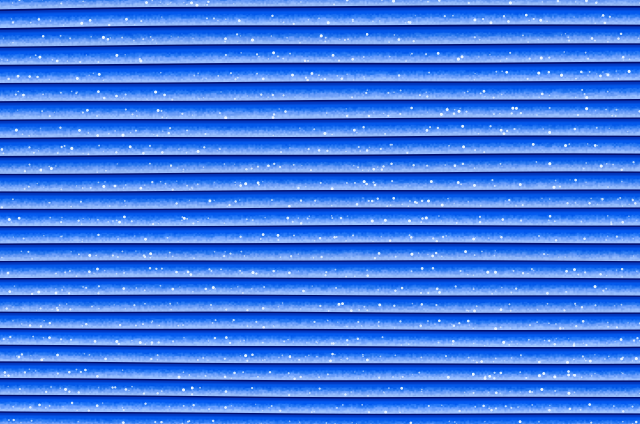
This texture is drawn by a Shadertoy shader. Its source:

```glsl
// Stacked horizontal blue slats: a thin dark gap, a shaded top and a pale lower lip.
// A quadratic row coordinate packs the slats closer toward the bottom and bends them
// at the left; layered grain and cellular specks give the frosted wear.

#define ROWS 22.255      // slats per canvas height at the top edge
#define PACKING 1.74     // how much tighter they get toward the bottom
#define ROW_START -0.37  // row phase at the top edge
#define BEND 0.010       // sag of the slats at the left edge
#define GAP 0.037        // half width of the dark gap, in slats
#define GRAIN 0.10       // strength of the surface grain
#define SPECK_RATE 0.20  // share of cells that hold a speck
#define SPECK_SIZE 0.0036 // largest speck radius, in canvas heights

const vec3 INK   = vec3(0.01, 0.06, 0.43);
const vec3 NAVY  = vec3(0.01, 0.13, 0.59);
const vec3 DEEP  = vec3(0.01, 0.22, 0.75);
const vec3 BLUE  = vec3(0.01, 0.35, 0.93);
const vec3 AZURE = vec3(0.15, 0.47, 0.95);
const vec3 SKY   = vec3(0.42, 0.62, 0.98);
const vec3 PALE  = vec3(0.59, 0.74, 0.99);

float hash(vec2 p) {
    vec3 q = fract(vec3(p.xyx) * 0.1031);
    q += dot(q, q.yzx + 33.33);
    return fract((q.x + q.y) * q.z);
}

float valueNoise(vec2 p) {
    vec2 i = floor(p), f = fract(p);
    f = f * f * (3.0 - 2.0 * f);
    return mix(mix(hash(i), hash(i + vec2(1, 0)), f.x),
               mix(hash(i + vec2(0, 1)), hash(i + vec2(1, 1)), f.x), f.y);
}

// Shading down one slat: t = 0 under the gap, t = 1 at the lower lip
vec3 slatColor(float t) {
    vec3 c = mix(NAVY, DEEP, smoothstep(0.00, 0.10, t));
    c = mix(c, BLUE,  smoothstep(0.10, 0.28, t));
    c = mix(c, AZURE, smoothstep(0.32, 0.50, t));
    c = mix(c, SKY,   smoothstep(0.48, 0.68, t));
    return mix(c, PALE, smoothstep(0.66, 0.86, t));
}

// Gap coverage averaged over one pixel
float gapCoverage(float d, float halfWidth, float pixel) {
    float a = clamp(d - 0.5 * pixel, -halfWidth, halfWidth);
    float b = clamp(d + 0.5 * pixel, -halfWidth, halfWidth);
    return (b - a) / pixel;
}

// Round specks, at most one per cell along the slat
float specks(float x, float t, float row, float slatHeight, float pixel) {
    float sum = 0.0;
    for (int layer = 0; layer < 3; layer++) {
        float L = float(layer);
        float cells = 46.0 + 17.0 * L;
        vec2 id = vec2(floor(x * cells), row + 40.0 * L + 7.0);
        float cluster = 0.5 + valueNoise(id * vec2(0.23, 1.0));
        if (hash(id) > SPECK_RATE * cluster) continue;
        vec2 center = vec2(mix(0.25, 0.75, hash(id + 91.7)),
                           mix(0.42, 0.90, hash(id + 37.1)));
        vec2 offset = (vec2(fract(x * cells), t) - center) * vec2(1.0 / cells, slatHeight);
        float power = hash(id + 63.3);
        float radius = SPECK_SIZE * mix(0.45, 1.0, power * power);
        float disc = 1.0 - smoothstep(radius - 0.6 * pixel, radius + 0.6 * pixel, length(offset));
        sum = max(sum, disc * mix(0.35, 1.0, power));
    }
    return sum;
}

void mainImage(out vec4 fragColor, in vec2 fragCoord) {
    vec2 uv = fragCoord / iResolution.xy;
    float x = fragCoord.x / iResolution.y;
    float v = 1.0 - uv.y;
    float pixel = 1.0 / iResolution.y;

    // Row coordinate, counted downward
    float left = 1.0 - uv.x;
    float y = v - BEND * (1.0 - 1.6 * v) * (left * left - 0.25);
    float k = ROW_START + y * (ROWS + PACKING * y);
    k += 0.02 * sin(3.1 * x + 9.0 * v) + 0.015 * sin(7.3 * x - 21.0 * v);
    float density = ROWS + 2.0 * PACKING * y;
    float row = floor(k), t = fract(k);

    // Slat shading with a rough, grainy transition
    float fine = valueNoise(vec2(x, v) * 240.0) - 0.5;
    float coarse = valueNoise(vec2(x * 55.0, v * 110.0) + 17.0) - 0.5;
    float rough = smoothstep(0.2, 0.5, t);
    float shift = 0.04 * (hash(vec2(row, 5.0)) - 0.5);
    vec3 color = slatColor(t + rough * (GRAIN * (fine + 0.6 * coarse) + shift));
    color += rough * 0.5 * GRAIN * fine;
    color *= 1.0 + 0.04 * (hash(vec2(row, 11.0)) - 0.5);

    // Frost specks, then the dark gap
    color = mix(color, vec3(0.93, 0.97, 1.0), specks(x, t, row, 1.0 / density, pixel));
    float gapWidth = GAP * mix(0.85, 1.2, hash(vec2(floor(k + 0.5), 23.0)));
    color = mix(color, INK, gapCoverage(k - floor(k + 0.5), gapWidth, density * pixel));

    fragColor = vec4(clamp(color, 0.0, 1.0), 1.0);
}
```
